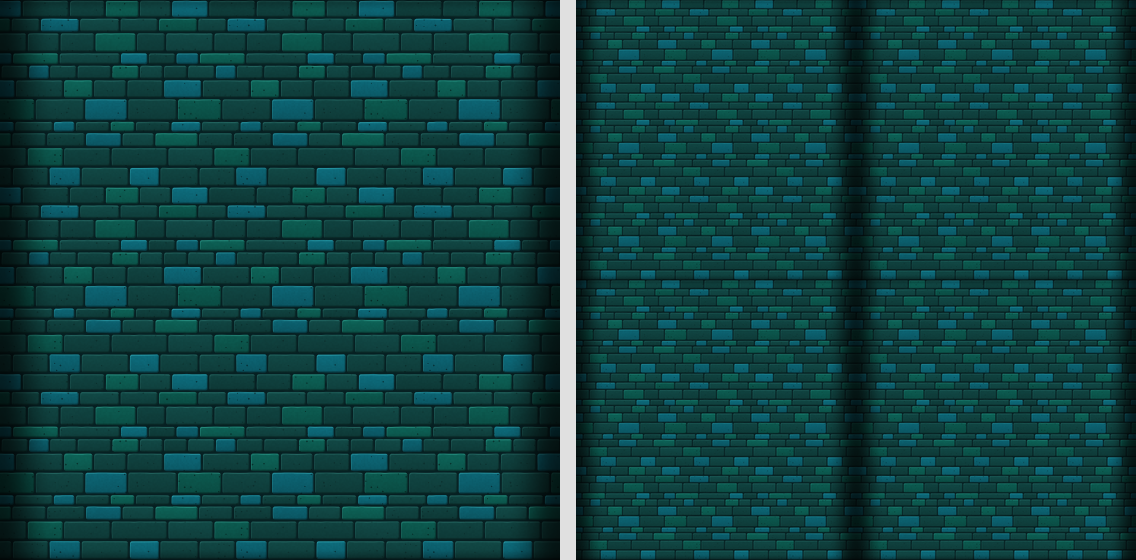
Left: one tile. Right: repeated 2 by 2.
Write a Shadertoy shader that draws this texture.

```glsl
// Dark teal brick wall: a block of eleven uneven courses, repeated 3 x 3, dimmed at the sides.
// Each course holds two accent bricks; the spans between are split into jittered bricks.
// Bricks are rounded boxes with a lit upper left rim, a shaded lower right rim and pits.

#define REPEATS 3.0
#define BLOCK 256.0      // units per repeat
#define JOINT 1.15       // half width of the mortar, in units
#define CORNER 3.0       // corner radius, in units
#define JITTER 0.28      // unevenness of the filling bricks
#define PITS 0.16        // share of cells with a pit
#define MORTAR vec3(0.025, 0.125, 0.135)
#define PLAIN vec3(0.060, 0.250, 0.240)
#define GREEN vec3(0.045, 0.340, 0.300)
#define BLUE vec3(0.045, 0.370, 0.425)
#define RIM vec3(0.085, 0.145, 0.135)

const int COURSES = 11;

// Course limits, from the top of the block downwards.
const float LIMIT[12] = float[12](0.0, 24.5, 44.5, 72.0, 89.0, 109.0,
    135.0, 166.0, 181.5, 202.0, 229.0, 256.0);

// Accent bricks of each course: start A, width A, start B, width B.
const vec4 ACCENT[11] = vec4[11](
    vec4(235, 51, 144, 47), vec4(55, 54, 217, 54), vec4(130, 57, 227, 66),
    vec4(165, 38, 241, 32), vec4(39, 29, 153, 38), vec4(224, 53, 87, 41),
    vec4(116, 59, 243, 61), vec4(234, 42, 73, 30), vec4(117, 50, 212, 60),
    vec4(37, 50, 152, 78), vec4(177, 42, 67, 44));

// Filling width, tint of A, tint of B (0 plain, 1 green, 2 blue), green filler index.
const vec4 FILL[11] = vec4[11](
    vec4(49, 2, 1, -1), vec4(49, 2, 1, -1), vec4(49, 1, 0, -1),
    vec4(66, 2, 2, 0), vec4(40, 2, 1, -1), vec4(49, 2, 1, -1),
    vec4(49, 2, 1, -1), vec4(49, 2, 2, 1), vec4(49, 2, 1, -1),
    vec4(49, 1, 0, -1), vec4(49, 2, 2, -1));

float hash(vec2 p) {
    vec3 q = fract(p.xyx * 0.1031);
    q += dot(q, q.yzx + 33.33);
    return fract((q.x + q.y) * q.z);
}

// Value noise that wraps over one block; cells must divide the block evenly.
float noise(vec2 p, float cells) {
    p *= cells / BLOCK;
    vec2 i = floor(p), f = fract(p);
    f = f * f * (3.0 - 2.0 * f);
    vec2 a = mod(i, cells), b = mod(i + 1.0, cells);
    return mix(mix(hash(a), hash(vec2(b.x, a.y)), f.x),
               mix(hash(vec2(a.x, b.y)), hash(b), f.x), f.y);
}

float roundBox(vec2 p, vec2 halfSize) {
    vec2 q = abs(p) - halfSize + CORNER;
    return length(max(q, 0.0)) + min(max(q.x, q.y), 0.0) - CORNER;
}

// Splits a span into bricks; returns left end, right end and index of the one at x.
vec3 splitSpan(float x, vec2 span, float width, float seed) {
    float count = max(1.0, floor((span.y - span.x) / width + 0.5));
    float left = span.x, right = span.y, index = 0.0;
    for (float k = 1.0; k < count; k++) {
        float joint = k + JITTER * (hash(vec2(k + 3.0, seed)) - 0.5);
        float edge = mix(span.x, span.y, joint / count);
        if (x < edge) { right = edge; break; }
        left = edge;
        index = k;
    }
    return vec3(left, right, index);
}

// Dark pits, at most one in each cell of 8 units.
float pits(vec2 p, float aa) {
    vec2 cell = mod(floor(p / 8.0), BLOCK / 8.0);
    vec2 center = 2.0 + 4.0 * vec2(hash(cell + 11.0), hash(cell + 47.0));
    float radius = 0.6 + 0.6 * hash(cell + 71.0);
    float d = length(mod(p, 8.0) - center) - radius;
    return step(hash(cell + 5.0), PITS) * clamp(0.5 - d / aa, 0.0, 1.0);
}

void mainImage(out vec4 fragColor, in vec2 fragCoord) {
    vec2 uv = fragCoord / iResolution.xy;
    float aa = REPEATS * BLOCK / min(iResolution.x, iResolution.y);
    vec2 p = fract(vec2(uv.x, 1.0 - uv.y) * REPEATS) * BLOCK;

    // Course
    int row = 0;
    for (int i = 1; i < COURSES; i++) if (p.y >= LIMIT[i]) row = i;
    vec4 accent = ACCENT[row], fill = FILL[row];

    // Brick within the course, measured from the start of accent A
    float x = mod(p.x - accent.x, BLOCK);
    float startB = mod(accent.z - accent.x, BLOCK), endB = startB + accent.w;
    float seed = float(row) * 7.0 + 2.0, tint = 0.0;
    vec3 brick;
    if (x < accent.y) { brick = vec3(0.0, accent.y, 0.0); tint = fill.y; }
    else if (x < startB) brick = splitSpan(x, vec2(accent.y, startB), fill.x, seed);
    else if (x < endB) { brick = vec3(startB, endB, 0.0); tint = fill.z; }
    else {
        brick = splitSpan(x, vec2(endB, BLOCK), fill.x, seed + 3.0);
        tint = brick.z == fill.w ? 1.0 : 0.0;
    }

    // Shape with slightly worn edges
    vec2 low = vec2(brick.x, LIMIT[row]), high = vec2(brick.y, LIMIT[row + 1]);
    vec2 q = vec2(x, p.y) - 0.5 * (low + high), halfSize = 0.5 * (high - low) - JOINT;
    float wear = noise(p, 32.0), grain = noise(p, 128.0);
    float d = roundBox(q, halfSize) + 0.7 * (wear - 0.5);
    float body = clamp(0.5 - d / aa, 0.0, 1.0);
    float lit = clamp(0.5 + (roundBox(q - vec2(0.7, 1.5), halfSize) + 0.3) / aa, 0.0, 1.0);
    float shade = smoothstep(-1.5, 1.5, roundBox(q + vec2(1.0, 1.6), halfSize));

    // Surface
    vec3 color = tint > 1.5 ? BLUE : tint > 0.5 ? GREEN : PLAIN;
    color *= 0.94 + 0.14 * hash(vec2(brick.x + 1.0, seed)) + 0.06 * (grain - 0.5);
    color *= 1.0 - 0.08 * q.y / halfSize.y;
    color *= 1.0 - 0.45 * pits(p, aa) * (tint > 0.5 ? 1.0 : 0.5);
    color *= 1.0 - 0.35 * shade;
    color += RIM * lit * (0.3 + 0.8 * wear) * (tint > 0.5 ? 1.1 : 0.8);
    color = mix(MORTAR, color, body);

    // Dim borders
    vec2 border = min(uv, 1.0 - uv);
    color *= mix(0.3, 1.0, smoothstep(0.0, 0.1, border.x));
    color *= mix(0.75, 1.0, smoothstep(0.0, 0.02, border.y));
    fragColor = vec4(color, 1.0);
}
```
